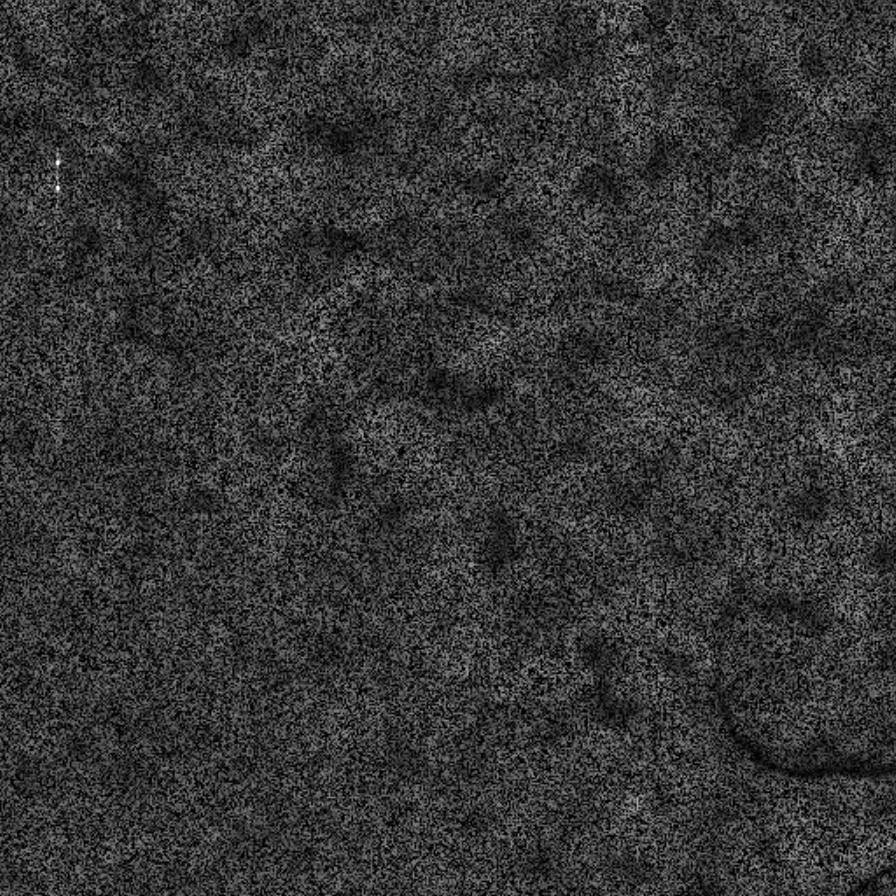
Write a three.js fragment shader that draws this texture.

```glsl
varying vec2 vUv;

const float MEAN_GREY = 0.218;
const float GRAINS = 512.0;         // speckle cells across the canvas
const float GRAIN_BLEND = 0.2;      // share a grain borrows from its neighbour
const float GRAIN_CONTRAST = 2.6;   // speckle range relative to local tone
const float RELIEF_SCALE = 9.0;
const float RELIEF_DEPTH = 0.34;
const float POCKET_SCALE = 17.0;
const float POCKET_DEPTH = 0.4;
const float WARP = 0.012;
const float CHANNEL_WIDTH = 0.0055;
const float CHANNEL_DEPTH = 0.62;
const float GLINT_SIZE = 0.0026;
const vec2 GLINT = vec2(0.0645, 0.804);

float hash(vec2 cell) {
  vec3 q = fract(cell.xyx * 0.1031);
  q += dot(q, q.yzx + 33.33);
  return fract((q.x + q.y) * q.z);
}

vec2 gradientAt(vec2 cell) {
  float angle = 6.28318 * hash(cell + 71.0);
  return vec2(cos(angle), sin(angle));
}

float gradientNoise(vec2 p) {
  vec2 i = floor(p), f = p - i;
  vec2 u = f * f * f * (f * (f * 6.0 - 15.0) + 10.0);
  vec2 e = vec2(0.0, 1.0);
  float low = mix(dot(gradientAt(i), f),
                  dot(gradientAt(i + e.yx), f - e.yx), u.x);
  float high = mix(dot(gradientAt(i + e.xy), f - e.xy),
                   dot(gradientAt(i + e.yy), f - e.yy), u.x);
  return mix(low, high, u.y);
}

// Fine speckle, blended between cells so that it stays smooth when enlarged
float speckle(vec2 uv) {
  vec2 p = uv * GRAINS - 0.5 + GRAIN_BLEND;
  vec2 i = floor(p), f = p - i;
  vec2 e = vec2(0.0, 1.0);
  return mix(mix(hash(i), hash(i + e.yx), f.x),
             mix(hash(i + e.xy), hash(i + e.yy), f.x), f.y) - 0.5;
}

float segmentDistance(vec2 p, vec2 a, vec2 b) {
  vec2 along = b - a;
  return length(p - a - along * clamp(dot(p - a, along) / dot(along, along), 0.0, 1.0));
}

float softLine(vec2 p, vec2 a, vec2 b, float width) {
  float d = segmentDistance(p, a, b) / width;
  return exp(-d * d);
}

// Mottled ground: rougher to the upper right, calmer to the lower left
float relief(vec2 p) {
  float sum = 0.0, scale = RELIEF_SCALE, weight = 1.0;
  for (int octave = 0; octave < 4; octave++) {
    sum += weight * gradientNoise(p * scale + float(octave) * 19.7);
    scale *= 2.1;
    weight *= 0.88;
  }
  float pockets = smoothstep(0.16, 0.5, gradientNoise(p * POCKET_SCALE + 43.0));
  float roughness = mix(0.55, 1.1, smoothstep(0.3, 1.2, p.x + p.y));
  return roughness * (RELIEF_DEPTH * sum - POCKET_DEPTH * pockets);
}

// Dark winding channel and the arc in the lower right corner
float channel(vec2 p) {
  float d = segmentDistance(p, vec2(0.832, 0.362), vec2(0.800, 0.275));
  d = min(d, segmentDistance(p, vec2(0.800, 0.275), vec2(0.802, 0.220)));
  d = min(d, segmentDistance(p, vec2(0.802, 0.220), vec2(0.845, 0.150)));
  d = min(d, segmentDistance(p, vec2(0.845, 0.150), vec2(0.900, 0.140)));
  d = min(d, segmentDistance(p, vec2(0.900, 0.140), vec2(1.020, 0.138)));
  d = min(d, segmentDistance(p, vec2(0.945, 0.000), vec2(1.010, 0.036)));
  d /= CHANNEL_WIDTH;
  return exp(-d * d) * mix(1.0, 0.6, smoothstep(0.15, 0.3, p.y));
}

// Faint bright ridges and dark creases
float ridges(vec2 p) {
  float bright = softLine(p, vec2(0.347, 0.600), vec2(0.305, 0.400), 0.009);
  bright += softLine(p, vec2(0.700, 0.940), vec2(0.693, 0.860), 0.011);
  bright += 0.8 * softLine(p, vec2(0.580, 0.445), vec2(0.670, 0.500), 0.007);
  float dark = softLine(p, vec2(0.370, 0.745), vec2(0.545, 0.648), 0.005);
  dark += 0.7 * softLine(p, vec2(0.020, 0.870), vec2(0.150, 0.790), 0.016);
  return 0.27 * bright - 0.34 * dark;
}

// Two bright points joined by a thin vertical streak
float glints(vec2 p) {
  vec2 q = p - GLINT;
  float points = length(vec2(q.x, abs(q.y) - 0.0145)) / GLINT_SIZE;
  float streak = softLine(q, vec2(0.0, -0.035), vec2(0.0, 0.03), 0.0013);
  return exp(-points * points) + 0.25 * streak;
}

void main() {
  vec2 warp = vec2(gradientNoise(vUv * 24.0), gradientNoise(vUv * 24.0 + 57.0));
  vec2 ground = vUv + WARP * warp;

  float tone = 1.0 + relief(ground) + ridges(ground);
  tone += 0.08 * (smoothstep(0.0, 0.9, vUv.x + 0.4 * vUv.y) - 0.65);
  tone *= 1.0 - CHANNEL_DEPTH * channel(ground);

  float grey = MEAN_GREY * max(tone, 0.15) * (1.0 + GRAIN_CONTRAST * speckle(vUv));
  grey = max(grey, 0.012) + glints(vUv);
  gl_FragColor = vec4(vec3(clamp(grey, 0.0, 1.0)), 1.0);
}
```
